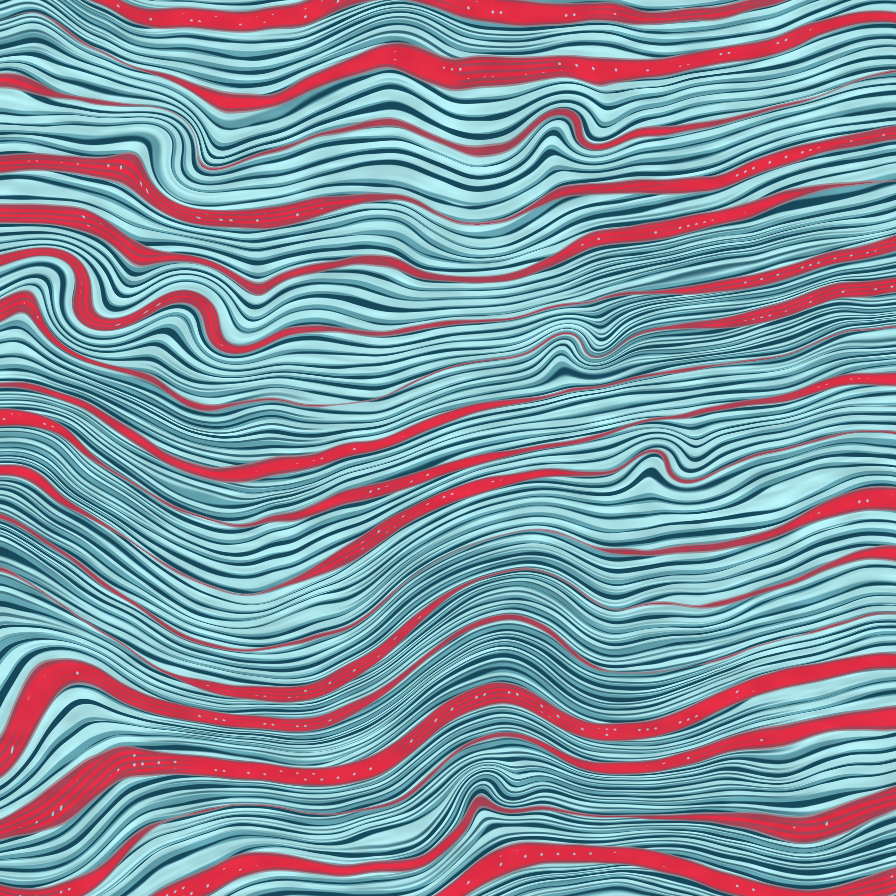
A WebGL 2 fragment shader for this pattern:

```glsl
#version 300 es
precision highp float;

uniform vec2 u_resolution;
out vec4 fragColor;

const vec3 PALE = vec3(0.67, 0.89, 0.91);
const vec3 TEAL = vec3(0.35, 0.60, 0.65);
const vec3 INK = vec3(0.09, 0.28, 0.35);
const vec3 RED = vec3(0.88, 0.18, 0.27);
const vec3 MAUVE = vec3(0.63, 0.27, 0.34);
const vec3 DUSK = vec3(0.61, 0.50, 0.53);

const float STRANDS = 80.0;
const float RIBBONS = 15.0;

float hash(vec2 p) {
    return fract(sin(dot(p, vec2(127.1, 311.7))) * 43758.5);
}

float noise(vec2 p) {
    vec2 i = floor(p), f = fract(p);
    vec2 u = f * f * f * (f * (f * 6.0 - 15.0) + 10.0);
    float low = mix(hash(i), hash(i + vec2(1, 0)), u.x);
    float high = mix(hash(i + vec2(0, 1)), hash(i + vec2(1, 1)), u.x);
    return mix(low, high, u.y);
}

// Coverage of a shape from its signed distance
float fill(float dist, float soft) {
    return 1.0 - smoothstep(-soft, soft, dist);
}

// Twist the plane around a few scattered eddies
vec2 swirl(vec2 p) {
    for (int i = 0; i < 7; i++) {
        float k = float(i);
        vec2 centre = vec2(hash(vec2(k, 3.0)), hash(vec2(k, 8.0)));
        float radius = mix(0.03, 0.065, hash(vec2(k, 5.0)));
        vec2 d = p - centre;
        float angle = 1.4 * exp(-dot(d, d) / (radius * radius));
        float c = cos(angle), s = sin(angle);
        p = centre + mat2(c, s, -s, c) * d;
    }
    return p;
}

// Height field whose contours are the flowing strands
float flow(vec2 p) {
    vec2 q = p + 0.04 * vec2(noise(p * 5.0 + 20.0), noise(p * 4.0 + 50.0));
    float h = q.y - 0.1 * q.x;
    h += 0.14 * noise(q * vec2(3.0, 2.6) + 4.0);
    h += 0.055 * noise(q * vec2(7.0, 5.0) + 31.0);
    h += 0.012 * noise(q * vec2(16.0, 12.0) + 9.0);
    return h + 0.01 * sin(q.x * 15.0 + q.y * 9.0);
}

// Pale strands with a shaded side, an inked line and patches of fine hatching
vec3 strands(vec2 p, float h, float soft) {
    float level = h * STRANDS + 1.2 * noise(vec2(p.x * 9.0, h * 34.0));
    float id = floor(level);
    float f = fract(level) - 0.5;
    float aa = soft * STRANDS;
    float weight = noise(vec2(p.x * 10.0, id * 7.0));
    weight += 0.35 * (noise(vec2(p.x * 45.0, id * 11.0)) - 0.5);
    float shadeWidth = mix(0.04, 0.34, noise(vec2(p.x * 8.0, id * 5.0 + 90.0)));
    float bend = 0.2 * (noise(vec2(p.x * 14.0, id * 3.0 + 40.0)) - 0.5);

    vec3 color = mix(PALE, TEAL, 0.9 * fill(abs(f - 0.13) - shadeWidth, aa));
    color *= 0.93 + 0.14 * noise(vec2(p.x * 22.0, h * 240.0));
    color = mix(color, INK, fill(abs(f - bend) - mix(0.02, 0.2, weight), aa));
    float patches = smoothstep(0.52, 0.78, noise(p * vec2(4.0, 6.0) + 70.0));
    float hatch = fill(0.5 - abs(f) - 0.08, aa);
    return mix(color, INK, 0.8 * patches * hatch);
}

// Long tapering red ribbons that follow the flow
vec3 ribbons(vec3 color, vec2 p, float h, float soft) {
    float level = h * RIBBONS;
    float id = floor(level);
    float drift = 0.42 * (noise(vec2(p.x * 3.5, id * 7.0 + 11.0)) - 0.5);
    float side = (fract(level) - 0.5 - drift) / RIBBONS;
    float dist = abs(side);
    float body = noise(vec2(p.x * 4.0 + hash(vec2(id, 2.0)), id * 5.0 + 23.0));
    float width = 0.0125 * smoothstep(0.05, 0.95, body) - 0.0028;
    width += 0.003 * (noise(vec2(p.x * 26.0, id * 9.0 + sign(side))) - 0.5);

    color = mix(color, DUSK, 0.85 * fill(dist - width - 0.0042, soft));
    color = mix(color, MAUVE, fill(dist - width - 0.0026, soft));
    float core = fill(dist - width, soft);
    color = mix(color, RED, core);

    // Dark grain and pale specks inside the ribbon
    float grain = abs(fract(h * STRANDS * 2.0) - 0.5) - 0.2;
    float worn = smoothstep(0.5, 0.7, noise(p * vec2(7.0, 9.0) + 15.0));
    color = mix(color, MAUVE, core * worn * fill(grain, soft * STRANDS * 2.0));
    vec2 cell = vec2(p.x, h) * 110.0;
    float speck = fill(length(fract(cell) - 0.5) - 0.17, soft * 110.0);
    float chosen = step(0.7, hash(floor(cell))) * fill(dist - width + 0.004, soft);
    return mix(color, PALE, 0.8 * speck * chosen);
}

void main() {
    vec2 p = swirl(gl_FragCoord.xy / u_resolution.y);
    float h = flow(p);
    float soft = 0.62 * length(vec2(dFdx(h), dFdy(h))) + 1e-5;
    vec3 color = strands(p, h, soft);
    color = ribbons(color, p, h, soft);
    color *= 0.96 + 0.08 * noise(p * vec2(40.0, 80.0));
    fragColor = vec4(color, 1.0);
}
```
